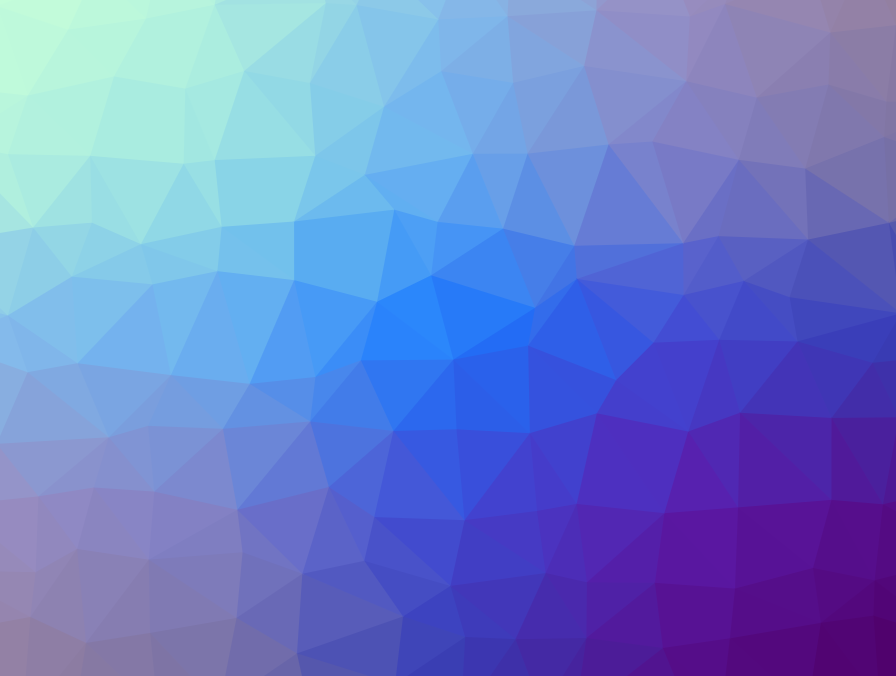
Reproduce this background procedurally as a Shadertoy shader.

```glsl
const vec2 CELLS = vec2(12.39, 9.83);     // mesh cells across the canvas
const vec2 MESH_ORIGIN = vec2(0.02, 0.057);
const float JITTER = 0.33;                // vertex shift, in cells
const float RED_POWER = 1.6;              // lifts red where the ramps differ

// Colour ramp shared by both axes, from top left to bottom right
const vec3 MINT   = vec3(0.78, 1.00, 0.85);
const vec3 AQUA   = vec3(0.61, 0.89, 0.89);
const vec3 AZURE  = vec3(0.10, 0.47, 1.00);
const vec3 VIOLET = vec3(0.36, 0.11, 0.68);
const vec3 PLUM   = vec3(0.31, 0.00, 0.41);

vec2 hash22(vec2 p) {
    vec3 q = fract(p.xyx * vec3(0.1031, 0.1030, 0.0973));
    q += dot(q, q.yzx + 33.33);
    return fract((q.xx + q.yz) * q.zy);
}

float cross2(vec2 a, vec2 b) {
    return a.x * b.y - a.y * b.x;
}

vec2 meshVertex(vec2 id) {
    return id + JITTER * (2.0 * hash22(id + 17.0) - 1.0);
}

vec3 ramp(float t) {
    float s = 4.0 * clamp(t, 0.0, 1.0);
    vec3 c = mix(MINT, AQUA, min(s, 1.0));
    c = mix(c, AZURE, clamp(s - 1.0, 0.0, 1.0));
    c = mix(c, VIOLET, clamp(s - 2.0, 0.0, 1.0));
    return mix(c, PLUM, clamp(s - 3.0, 0.0, 1.0));
}

// Average of the horizontal and vertical ramps
vec3 gradientAt(vec2 uv) {
    vec3 power = vec3(RED_POWER, 1.0, 1.0);
    vec3 across = pow(ramp(uv.x), power);
    vec3 down = pow(ramp(1.0 - uv.y), power);
    return pow(0.5 * (across + down), 1.0 / power);
}

// Signed distance to the line ab, positive on its left
float edgeDistance(vec2 p, vec2 a, vec2 b) {
    return cross2(normalize(b - a), p - a);
}

// Flat colour in rgb, weighted by smooth coverage in alpha
vec4 facet(vec2 p, vec2 a, vec2 b, vec2 c, float pixel) {
    float side = sign(cross2(b - a, c - a));
    float d = min(side * edgeDistance(p, a, b),
              min(side * edgeDistance(p, b, c), side * edgeDistance(p, c, a)));
    float coverage = clamp(0.5 + d / pixel, 0.0, 1.0);
    vec2 centre = (a + b + c) / 3.0 / CELLS + MESH_ORIGIN;
    return vec4(gradientAt(centre), 1.0) * coverage;
}

void mainImage(out vec4 fragColor, in vec2 fragCoord) {
    vec2 uv = fragCoord / iResolution.xy;
    vec2 p = (uv - MESH_ORIGIN) * CELLS;
    float pixel = CELLS.y / iResolution.y;
    vec4 sum = vec4(0.0);

    // Split each nearby quad along its shorter diagonal
    for (int y = -1; y <= 1; y++) {
        for (int x = -1; x <= 1; x++) {
            vec2 id = floor(p) + vec2(x, y);
            vec2 a = meshVertex(id);
            vec2 b = meshVertex(id + vec2(1.0, 0.0));
            vec2 c = meshVertex(id + vec2(1.0, 1.0));
            vec2 d = meshVertex(id + vec2(0.0, 1.0));
            if (distance(a, c) < distance(b, d)) {
                sum += facet(p, a, b, c, pixel) + facet(p, a, c, d, pixel);
            } else {
                sum += facet(p, a, b, d, pixel) + facet(p, b, c, d, pixel);
            }
        }
    }

    vec3 color = sum.a > 0.001 ? sum.rgb / sum.a : gradientAt(uv);
    fragColor = vec4(color, 1.0);
}
```
